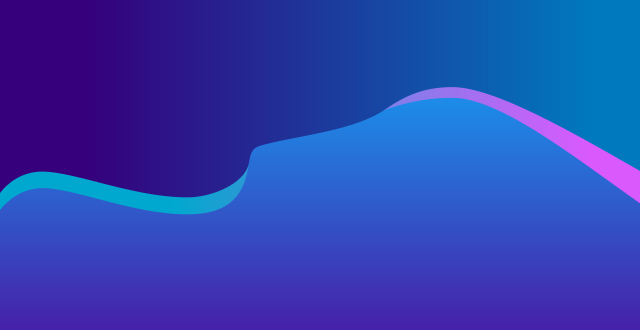
Reproduce this background procedurally as a Shadertoy shader.

```glsl
// Flowing blue wave with teal and pink ribbons under a violet-to-azure sky.

vec2 bezier(vec2 a, vec2 b, vec2 c, vec2 d, float t) {
    float s = 1.0 - t;
    return s * s * s * a + 3.0 * s * s * t * b + 3.0 * s * t * t * c + t * t * t * d;
}

vec2 bezierTangent(vec2 a, vec2 b, vec2 c, vec2 d, float t) {
    float s = 1.0 - t;
    return 3.0 * (s * s * (b - a) + 2.0 * s * t * (c - b) + t * t * (d - c));
}

// Smooth coverage of the area below one curve span; zero outside the span.
float below(vec2 p, vec2 a, vec2 b, vec2 c, vec2 d) {
    if (p.x < a.x || p.x >= d.x) return 0.0;

    // Bisect for the parameter whose x equals p.x.
    float t = 0.5;
    float stride = 0.25;
    for (int i = 0; i < 16; i++) {
        t += bezier(a, b, c, d, t).x < p.x ? stride : -stride;
        stride *= 0.5;
    }

    vec2 tangent = bezierTangent(a, b, c, d, t) * iResolution.xy;
    float rise = (bezier(a, b, c, d, t).y - p.y) * iResolution.y;
    float dist = rise * tangent.x / max(length(tangent), 1e-5);
    return clamp(dist + 0.5, 0.0, 1.0);
}

void mainImage(out vec4 fragColor, in vec2 fragCoord) {
    vec2 p = fragCoord / iResolution.xy;

    // Joints shared by both outlines
    vec2 foot = vec2(0.3887, 0.505);
    vec2 shoulder = vec2(0.4115, 0.561);
    vec2 fork = vec2(0.600, 0.666);

    // Central slope, where the wave meets the sky directly
    float slope = below(p, foot, vec2(0.392, 0.538), vec2(0.3932, 0.553), shoulder)
                + below(p, shoulder, vec2(0.462, 0.588), vec2(0.551, 0.603), fork);

    // Upper outline: top of the ribbons
    vec2 leftCrest = vec2(0.066, 0.480);
    vec2 trough = vec2(0.293, 0.402);
    vec2 rightCrest = vec2(0.707, 0.736);
    float outer = slope
        + below(p, vec2(0.0, 0.415), vec2(0.018, 0.460), vec2(0.042, 0.480), leftCrest)
        + below(p, leftCrest, vec2(0.117, 0.480), vec2(0.208, 0.402), trough)
        + below(p, trough, vec2(0.332, 0.402), vec2(0.383, 0.445), foot)
        + below(p, fork, vec2(0.630, 0.706), vec2(0.659, 0.736), rightCrest)
        + below(p, rightCrest, vec2(0.773, 0.736), vec2(0.898, 0.595), vec2(1.0, 0.482));

    // Lower outline: top of the wave body
    leftCrest.y = 0.430;
    trough.y = 0.3505;
    rightCrest.y = 0.7035;
    float inner = slope
        + below(p, vec2(0.0, 0.364), vec2(0.018, 0.407), vec2(0.042, 0.430), leftCrest)
        + below(p, leftCrest, vec2(0.117, 0.430), vec2(0.208, 0.3505), trough)
        + below(p, trough, vec2(0.365, 0.3505), vec2(0.383, 0.422), foot)
        + below(p, fork, vec2(0.638, 0.693), vec2(0.673, 0.7035), rightCrest)
        + below(p, rightCrest, vec2(0.781, 0.7035), vec2(0.898, 0.523), vec2(1.0, 0.384));

    // Gradients
    vec3 sky = mix(vec3(0.21, 0.0, 0.49), vec3(0.0, 0.475, 0.75),
                   clamp((p.x - 0.135) / 0.795, 0.0, 1.0));
    vec3 body = mix(vec3(0.275, 0.125, 0.66), vec3(0.11, 0.55, 0.91),
                    clamp(p.y / 0.70, 0.0, 1.0));
    vec3 teal = mix(vec3(0.0, 0.66, 0.81), vec3(0.17, 0.60, 0.83),
                    clamp((p.x - 0.27) / 0.12, 0.0, 1.0));
    vec3 pink = mix(vec3(0.49, 0.50, 0.91), vec3(0.85, 0.35, 0.99),
                    clamp((p.x - 0.60) / 0.32, 0.0, 1.0));
    vec3 ribbon = p.x < 0.5 ? teal : pink;

    // Layers
    vec3 color = mix(sky, ribbon, max(outer - inner, 0.0));
    color = sky * (1.0 - outer) + ribbon * max(outer - inner, 0.0) + body * min(inner, outer);
    fragColor = vec4(color, 1.0);
}
```
